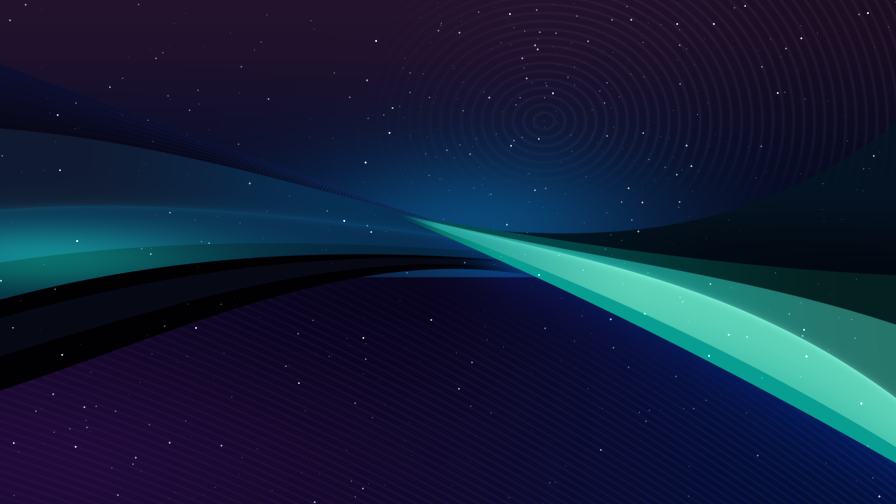
Give the GLSL for this background, as a WebGL 2 fragment shader.

```glsl
#version 300 es
precision highp float;
// Dark aurora: two translucent wings cross into a bright mint ribbon.
// Every sheet is the area between two cubic curves, shaded by gradients;
// fine contour lines and hashed stars lie over a night gradient.
uniform vec2 u_resolution;
out vec4 outColor;

#define LINE_PITCH 0.0165
#define LINE_STRENGTH 0.045
#define STAR_CELL 0.036
#define STAR_RADIUS 0.0031
#define LEFT_SPAN 0.55
#define RIGHT_START 0.45
#define GLOW vec3(0.0, 0.23, 0.31)
#define MINT vec3(0.36, 0.82, 0.72)
#define TEAL vec3(0.03, 0.62, 0.57)

float hash(vec2 p) { return fract(sin(dot(p, vec2(127.1, 311.7))) * 43758.5453); }

// Cubic through four heights, evenly spaced over t = 0..1.
float curve(float t, float a, float b, float c, float d) {
    float s = 3.0 * t, s1 = s - 1.0, s2 = s - 2.0, s3 = s - 3.0;
    return (s1 * s2 * (d * s - a * s3) + 3.0 * s * s3 * (b * s2 - c * s1)) / 6.0;
}

// Soft-edged coverage above a curve, and between two curves.
float above(float y, float edge) {
    float w = 0.9 / u_resolution.y;
    return smoothstep(-w, w, y - edge);
}
float between(float y, float low, float high) { return above(y, low) * (1.0 - above(y, high)); }

float blob(vec2 p, vec2 center, vec2 size) {
    vec2 d = (p - center) / size;
    return exp(-dot(d, d));
}

float contour(float v) { return pow(0.5 + 0.5 * cos(6.28318 * v / LINE_PITCH), 4.0); }

vec3 night(vec2 uv) {
    vec3 low = mix(vec3(0.075, 0.03, 0.16), vec3(0.015, 0.05, 0.2), smoothstep(0.3, 0.95, uv.x));
    low = mix(low, vec3(0.035, 0.015, 0.11), blob(uv, vec2(0.42, 0.4), vec2(0.3, 0.2)));
    vec3 high = mix(vec3(0.035, 0.05, 0.16), vec3(0.135, 0.07, 0.17), smoothstep(0.62, 1.0, uv.y));
    high *= 1.0 - 0.25 * smoothstep(0.55, 1.0, uv.x);
    vec3 col = mix(low, high, smoothstep(0.4, 0.6, uv.y));
    col += vec3(0.05, 0.01, 0.06) * blob(uv, vec2(0.05, 0.08), vec2(0.25, 0.2));
    return col + GLOW * blob(uv, vec2(0.53, 0.54), vec2(0.2, 0.16)) * above(uv.y, 0.45);
}

vec3 leftWing(vec3 col, vec2 uv) {
    float t = uv.x / LEFT_SPAN, y = uv.y;
    float inside = 1.0 - smoothstep(0.54, 0.57, uv.x);
    float veil = curve(t, 0.873, 0.752, 0.634, 0.525);
    float top = curve(t, 0.745, 0.697, 0.618, 0.528);
    float layer = curve(t, 0.583, 0.588, 0.56, 0.518);
    float fold = curve(t, 0.479, 0.512, 0.516, 0.5);
    float bottom = curve(t, 0.405, 0.47, 0.495, 0.486);
    float shadow = curve(t, 0.225, 0.34, 0.4375, 0.463);

    // Blue veil with a fan of fine lines.
    float q = clamp((y - top) / max(veil - top, 0.004), 0.0, 1.0);
    float fan = pow(0.5 + 0.5 * cos(q * 44.0), 4.0) * smoothstep(0.0, 0.4, uv.x);
    vec3 sheet = mix(vec3(0.025, 0.025, 0.08), vec3(0.04, 0.055, 0.19), q);
    sheet += vec3(0.02, 0.11, 0.2) * (fan * 0.5 + smoothstep(0.4, 0.9, t));
    col = mix(col, sheet, between(y, top, veil) * inside * 0.8);

    // Wing body, brightening into teal at the lower left.
    vec3 body = mix(vec3(0.06, 0.1, 0.19), vec3(0.025, 0.19, 0.34), smoothstep(0.1, 0.8, t));
    body = mix(vec3(0.03, 0.17, 0.31), body, 0.3 + 0.7 * above(y, layer));
    body += vec3(0.03, 0.38, 0.29) * blob(uv, vec2(0.05, 0.49), vec2(0.19, 0.07));
    body *= mix(vec3(0.55, 0.82, 0.75), vec3(1.0), above(y, fold));
    body += vec3(0.01, 0.06, 0.07) * exp(-abs(y - layer) * 160.0);
    col = mix(col, body, between(y, bottom, top) * inside);

    // Black underside with a faint slate stripe.
    float stripe = between(y, mix(shadow, bottom, 0.38), mix(shadow, bottom, 0.8));
    vec3 under = vec3(0.002, 0.003, 0.014) + vec3(0.022, 0.03, 0.062) * stripe;
    return mix(col, under, between(y, shadow, bottom) * (1.0 - smoothstep(0.51, 0.62, uv.x)));
}

vec3 rightWing(vec3 col, vec2 uv) {
    float t = (uv.x - RIGHT_START) / (1.0 - RIGHT_START), y = uv.y;
    float started = smoothstep(0.0, 0.22, t);
    float veil = curve(t, 0.56, 0.537, 0.583, 0.757);
    float green = curve(t, 0.574, 0.521, 0.479, 0.454);
    float top = curve(t, 0.574, 0.505, 0.442, 0.356);
    float crest = curve(t, 0.574, 0.495, 0.393, 0.21);
    float strip = curve(t, 0.572, 0.444, 0.294, 0.113);
    float bottom = curve(t, 0.567, 0.421, 0.259, 0.081);

    // Dark sheets above the ribbon and blue light below it.
    vec3 dusk = mix(vec3(0.005, 0.025, 0.045), vec3(0.015, 0.075, 0.13), smoothstep(0.0, 0.17, y - green));
    dusk += vec3(0.0, 0.13, 0.15) * exp(-t * 4.0);
    col = mix(col, dusk, between(y, green, veil) * started * 0.85);
    vec3 sheet = mix(vec3(0.01, 0.3, 0.3), vec3(0.015, 0.12, 0.12), smoothstep(0.1, 0.95, t));
    col = mix(col, sheet, between(y, top, green) * smoothstep(0.0, 0.1, t));
    col += vec3(0.0, 0.055, 0.16) * (1.0 - above(y, bottom)) * started * exp(-max(bottom - y, 0.0) * 13.0);

    // Ribbon: muted upper sheet, mint core, saturated lower strip.
    vec3 upper = mix(vec3(0.06, 0.56, 0.52), vec3(0.15, 0.46, 0.42), smoothstep(0.3, 1.0, t));
    vec3 core = mix(vec3(0.12, 0.62, 0.6), MINT, smoothstep(0.05, 0.5, t));
    core = mix(core, TEAL, 0.4 * smoothstep(0.02, 0.16, crest - y));
    vec3 ribbon = mix(core, upper, above(y, crest));
    ribbon = mix(TEAL * mix(0.65, 1.0, started), ribbon, above(y, strip));
    ribbon += 0.12 * exp(-abs(y - crest) * 150.0) * started;
    return mix(col, ribbon, between(y, bottom, top) * smoothstep(-0.02, 0.08, t));
}

// Rings at the upper right, slanted lines at the lower right.
vec3 contours(vec2 uv, vec2 p) {
    float rings = contour(length((p - vec2(1.08, 0.76)) * vec2(0.8, 1.0)));
    rings *= smoothstep(0.58, 0.75, uv.y) * smoothstep(0.35, 0.7, uv.x);
    float slope = contour(p.y + 0.32 * p.x + 0.12 * p.x * p.x);
    slope *= 1.0 - smoothstep(0.22, 0.42, uv.y + 0.5 * (uv.x - 0.6));
    return LINE_STRENGTH * (rings * vec3(0.8, 0.8, 1.2) + slope * mix(vec3(0.6, 0.3, 0.8), vec3(0.2, 0.9, 1.8), uv.x));
}

vec3 stars(vec2 p) {
    vec3 sum = vec3(0.0);
    float density = 0.1 + 0.38 * blob(p, vec2(1.07, 0.8), vec2(0.28, 0.2));
    for (float i = 0.0; i < 3.0; i++) {
        vec2 grid = p / STAR_CELL + i * 17.3, id = floor(grid);
        vec2 spot = 0.2 + 0.6 * vec2(hash(id + 3.1), hash(id + 8.7));
        float rnd = hash(id + 21.4), radius = STAR_RADIUS * mix(0.5, 1.0, rnd);
        float d = length(fract(grid) - spot) * STAR_CELL;
        float light = step(hash(id), density) * mix(0.1, 0.8, pow(rnd, 5.0));
        sum += light * (1.0 - smoothstep(radius * 0.3, radius, d)) * mix(vec3(0.3, 0.85, 0.9), vec3(1.0), rnd);
    }
    return sum;
}

void main() {
    vec2 uv = gl_FragCoord.xy / u_resolution, p = gl_FragCoord.xy / u_resolution.y;
    vec3 col = night(uv) + contours(uv, p);
    col = rightWing(leftWing(col, uv), uv) + stars(p);
    outColor = vec4(clamp(col, 0.0, 1.0), 1.0);
}
```
